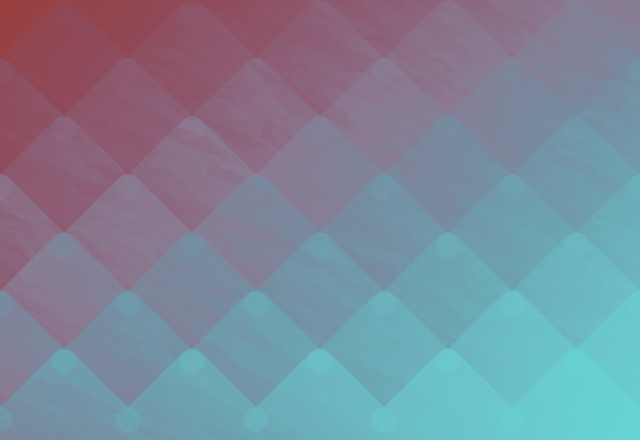
Reproduce this background procedurally as a Shadertoy shader.

```glsl
const float SPACING = 0.2;     // distance between tiles in a row
const float ROW_STEP = 0.0909; // distance between rows
const int LAST_ROW = 6;

vec2 hash2(vec2 cell) {
    vec2 h = vec2(dot(cell, vec2(127.1, 311.7)), dot(cell, vec2(269.5, 183.3)));
    return fract(sin(h) * 4375.85);
}

// Random value of the nearest cell, from 0 to 1
float cellValue(vec2 p) {
    vec2 base = floor(p);
    float nearest = 9.0;
    float value = 0.0;
    for (int y = -1; y <= 1; y++) {
        for (int x = -1; x <= 1; x++) {
            vec2 cell = base + vec2(x, y);
            vec2 toSeed = cell + hash2(cell) - p;
            float dist = dot(toSeed, toSeed);
            if (dist < nearest) {
                nearest = dist;
                value = hash2(cell + 17.0).x;
            }
        }
    }
    return value;
}

// Slanted brush strokes, from -1 to 1
float brushStrokes(vec2 p, float angle) {
    float c = cos(angle), s = sin(angle);
    vec2 along = vec2(c * p.x - s * p.y, s * p.x + c * p.y);
    along.y += 0.003 * sin(along.x * 70.0) + 0.0015 * sin(along.x * 190.0 + along.y * 90.0);
    float broad = cellValue(along * vec2(9.0, 50.0));
    float fine = cellValue(along * vec2(19.0, 130.0) + 31.0);
    return broad * 1.1 + fine * 0.9 - 1.0;
}

float roundedDiamond(vec2 p, float halfDiagonal, float radius) {
    vec2 turned = abs(vec2(p.x + p.y, p.x - p.y)) * 0.70711;
    vec2 d = turned - halfDiagonal * 0.70711 + radius;
    return length(max(d, 0.0)) + min(max(d.x, d.y), 0.0) - radius;
}

// Diamond whose rounded top touches the origin, y pointing down
float hangingDiamond(vec2 p, float halfDiagonal, float radius) {
    float reach = halfDiagonal - radius * 0.41421;
    return roundedDiamond(p - vec2(0.0, reach), halfDiagonal, radius);
}

float coverage(float dist, float pixel) {
    return smoothstep(pixel, -pixel, dist);
}

vec3 palette(float tone) {
    vec3 stops[8] = vec3[8](
        vec3(0.60, 0.24, 0.23), vec3(0.56, 0.29, 0.35),
        vec3(0.55, 0.37, 0.46), vec3(0.54, 0.48, 0.57),
        vec3(0.46, 0.55, 0.63), vec3(0.42, 0.65, 0.70),
        vec3(0.42, 0.76, 0.79), vec3(0.40, 0.83, 0.83));
    vec3 color = stops[0];
    for (int i = 1; i < 8; i++) {
        color = mix(color, stops[i], clamp(tone - float(i - 1), 0.0, 1.0));
    }
    return color;
}

// Tone of the overlapping tiles, painted from the back row to the front
float tileTone(vec2 p, float baseTone, float contrast, float pixel) {
    float tone = baseTone;
    for (int row = -2; row <= LAST_ROW + 1; row++) {
        float apexY = float(row) * ROW_STEP;
        float stagger = (row & 1) == 0 ? 0.0 : 0.5;
        float localX = (fract(p.x / SPACING + stagger) - 0.5) * SPACING;
        vec2 local = vec2(localX, p.y - apexY);

        if (row <= LAST_ROW) {
            float depth = local.y / (2.0 * ROW_STEP);
            float shaded = baseTone + contrast * (0.6 - depth);
            float tile = hangingDiamond(local, 0.1276, 0.022);
            tone = mix(tone, shaded, coverage(tile, pixel));
        }

        // Small overlap highlight at the tip
        float tip = hangingDiamond(local, 0.026, 0.015);
        tone += 0.2 * contrast * coverage(tip, pixel);
    }
    return tone;
}

void mainImage(out vec4 fragColor, in vec2 fragCoord) {
    float pixel = 0.75 / iResolution.x;
    vec2 p = vec2(fragCoord.x, iResolution.y - fragCoord.y) / iResolution.x;
    float down = 1.0 - fragCoord.y / iResolution.y;

    // Diagonal sweep with stronger tile contrast at the lower left
    float baseTone = 3.2 * p.x + 4.0 * down;
    float contrast = 0.5 + 1.9 * down * (1.0 - 0.85 * p.x);
    float tone = tileTone(p, baseTone, contrast, pixel);

    float strokeAmount = smoothstep(0.2, 2.5, tone) * smoothstep(7.0, 3.5, tone);
    tone += brushStrokes(p, -0.5) * (0.05 + 0.17 * strokeAmount);

    fragColor = vec4(palette(tone), 1.0);
}
```
